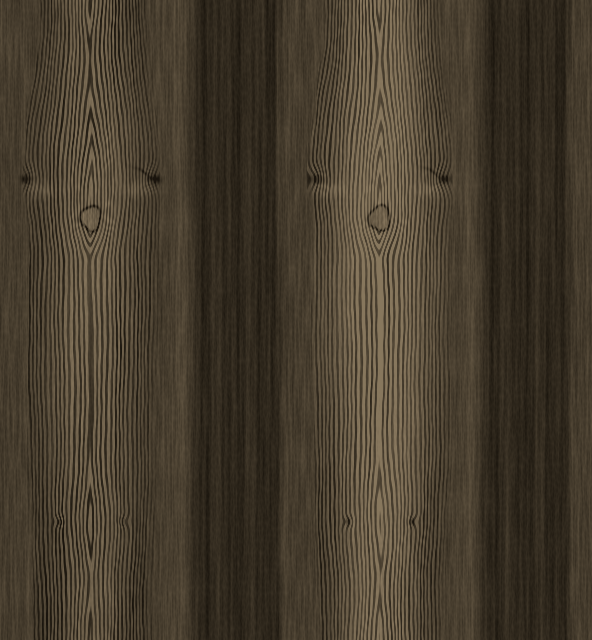
Give the GLSL for this texture, as a WebGL 1 fragment shader.

```glsl
precision highp float;
// Dark stained planks: a light flat-sawn board with arched grain and knots,
// repeated across between dark streaked bands. Growth rings are contour lines
// of a scalar field; layered sines bend it and stretched cells add the fibres.

uniform vec2 u_resolution;

#define PERIOD 0.452      // plank repeat, in canvas heights
#define CENTRE 0.142      // axis of the first plank
#define HALF_WIDTH 0.096  // half width of the light board
#define ARCHES 4.2        // rings that arch above the knot
#define KNOT vec2(0.0, 0.341)
#define SIDE_KNOT vec2(0.101, 0.280)
#define SMALL_KNOT vec2(0.050, 0.815)
#define RING_DEPTH 0.76
#define DEEP_BROWN vec3(0.100, 0.080, 0.050)
#define PALE_BROWN vec3(0.530, 0.465, 0.365)

const float TAU = 6.2831853;

float sq(float x) { return x * x; }

// Soft round bump of the given radius
float bump(vec2 d, float radius) { return exp(-dot(d, d) / sq(radius)); }

vec2 hash2(vec2 p) {
  return fract(sin(vec2(dot(p, vec2(127.1, 311.7)), dot(p, vec2(269.5, 183.3)))) * 4375.85);
}

// Cellular noise: distance to the nearest scattered point
float cells(vec2 p) {
  vec2 cell = floor(p), f = fract(p);
  float nearest = 2.0;
  for (int j = -1; j <= 1; j++)
    for (int i = -1; i <= 1; i++) {
      vec2 o = vec2(float(i), float(j));
      vec2 d = o + hash2(cell + o) - f;
      nearest = min(nearest, dot(d, d));
    }
  return sqrt(nearest);
}

// Board outline swells towards the side knots, then eases back
float swell(float y) {
  return 0.84 + 0.24 * smoothstep(0.02, 0.28, y) - 0.06 * smoothstep(0.28, 0.36, y)
       - 0.10 * smoothstep(0.6, 1.0, y);
}

// Slow sideways drift of the grain
float drift(vec2 p, float id) {
  return 0.0012 * sin(p.y * 19.0 + p.x * 30.0 + id) + 0.0005 * sin(p.y * 47.0 - p.x * 60.0 + id * 2.0)
       + 0.0003 * sin(p.y * 140.0 + p.x * 210.0);
}

// Ring count across the board; whole numbers are dark latewood
float rings(vec2 p, float id) {
  float r = sqrt(sq(p.x) + 0.000004) / swell(p.y);
  float lift = ARCHES * smoothstep(0.09, 0.335, p.y) * (1.0 - smoothstep(0.33, 0.41, p.y));
  lift += 1.5 * exp(-sq((p.y - 0.82) / 0.07));
  lift += 1.5 * smoothstep(0.89, 1.0, p.y) + 1.2 * (1.0 - smoothstep(0.0, 0.09, p.y));
  float f = 124.0 * r + 220.0 * r * r - lift * exp(-r / 0.038) - 0.25 + 0.5 * id;
  f += 4.0 * p.x + 0.14 * sin(p.x * 170.0 + 1.5 * sin(p.y * 7.0 + id));
  vec2 q = vec2(abs(p.x), p.y);
  return f + 1.7 * bump(q - SIDE_KNOT, 0.020) + 0.8 * bump(q - SMALL_KNOT, 0.009);
}

void main() {
  vec2 uv = gl_FragCoord.xy / u_resolution.y;
  uv.y = 1.0 - uv.y;                        // measured down from the top
  float tile = floor((uv.x - CENTRE) / PERIOD + 0.5);
  float id = mod(tile, 2.0);
  vec2 p = vec2(uv.x - CENTRE - tile * PERIOD, uv.y);

  // Fibres and broad streaks
  float fibre = cells(uv * vec2(290.0, 14.0)) - 0.48;
  float speck = cells(uv * vec2(330.0, 110.0)) - 0.48;
  float pores = cells(uv * vec2(150.0, 3.5) + 9.0) - 0.48;
  float a = TAU * p.x / PERIOD;
  float streak = 0.40 * sin(9.0 * a + 1.0 * sin(p.y * 3.0) + 1.0)
               + 0.35 * sin(17.0 * a + 1.2 * sin(p.y * 2.5 + 2.0))
               + 0.35 * sin(41.0 * a + 1.8 * sin(p.y * 4.0 + 4.0));

  // Dark and middle bands
  float x = p.x + 0.008 * pores + 0.003 * sin(p.y * 9.0);
  float dark = max(smoothstep(0.138, 0.172, x), smoothstep(0.142, 0.165, -x));
  float middle = 0.43 + 0.07 * smoothstep(0.10, 0.14, x);
  float tone = mix(middle, 0.21, dark) + streak * mix(0.04, 0.10, dark);
  tone += 0.10 * pores + mix(0.22, 0.12, dark) * fibre + 0.11 * speck;
  tone -= 0.16 * smoothstep(-0.1, 0.3, pores) * exp(-sq((p.x - 0.107) / 0.016) - sq((p.y - 0.48) / 0.12));

  // Light board with growth rings, crisp on its left and worn on its right
  vec2 g = p + vec2(drift(p, id), 0.0);
  float r = abs(g.x), halfWidth = (HALF_WIDTH + 0.006 * id) * swell(p.y), across = r / halfWidth;
  float soft = mix(0.004, 0.016, smoothstep(-0.05, 0.05, p.x));
  float board = 1.0 - smoothstep(-soft, soft, r - halfWidth + 0.012 * pores);
  float f = rings(g, id);
  float line = smoothstep(0.22, 0.92, 0.5 + 0.5 * cos(TAU * f));
  line = mix(line, 0.42, smoothstep(0.40, 0.80, (124.0 + 440.0 * r) / u_resolution.y));
  float ringShade = 0.78 + 0.32 * hash2(vec2(floor(f + 0.5), 3.0 + id)).x;
  float wear = 0.92 + 0.12 * sin(p.y * 11.0 + p.x * 37.0 + id * 2.0) + 0.35 * pores;
  float depth = RING_DEPTH * ringShade * wear * mix(1.0, 0.62, smoothstep(0.1, 0.9, across));
  float face = mix(0.97, 0.58, smoothstep(0.15, 1.0, across)) * mix(0.90, 1.07, id);
  face += 0.05 * sin(p.y * 5.5 - 0.6) + 0.14 * fibre + 0.08 * pores + 0.10 * speck;
  tone = mix(tone, face - depth * line, board);

  // Round knot with a dark rim
  vec2 k = (g - KNOT) * vec2(1.0, 0.85);
  float kd = length(k) + 0.0018 * sin(3.0 * atan(k.y, k.x + 0.00001) + 1.0 + id);
  tone = mix(tone, 0.80 + 0.35 * fibre + 0.2 * speck, 1.0 - smoothstep(0.012, 0.017, kd));
  tone -= 0.45 * exp(-sq((kd - 0.0165) / 0.0022));

  // Side knots: dark pits, a crease on the right and a pale patch beneath
  vec2 s = vec2(abs(p.x), p.y) - SIDE_KNOT;
  float crease = s.y - 0.55 * s.x + 0.002 * sin(s.x * 200.0);
  tone -= 0.40 * bump(s * vec2(0.8, 1.1), 0.007);
  tone -= 0.24 * step(0.0, p.x) * exp(-sq(crease / 0.003) - sq((s.x + 0.016) / 0.018));
  tone += 0.17 * bump((s + vec2(0.025, -0.017)) * vec2(0.6, 1.3), 0.015);
  vec2 small = vec2(abs(p.x), p.y) - SMALL_KNOT;
  tone -= 0.40 * mix(0.4, 1.0, id) * bump(small * vec2(1.0, 0.6), 0.0035);

  gl_FragColor = vec4(mix(DEEP_BROWN, PALE_BROWN, clamp(tone, 0.0, 1.0)), 1.0);
}
```
